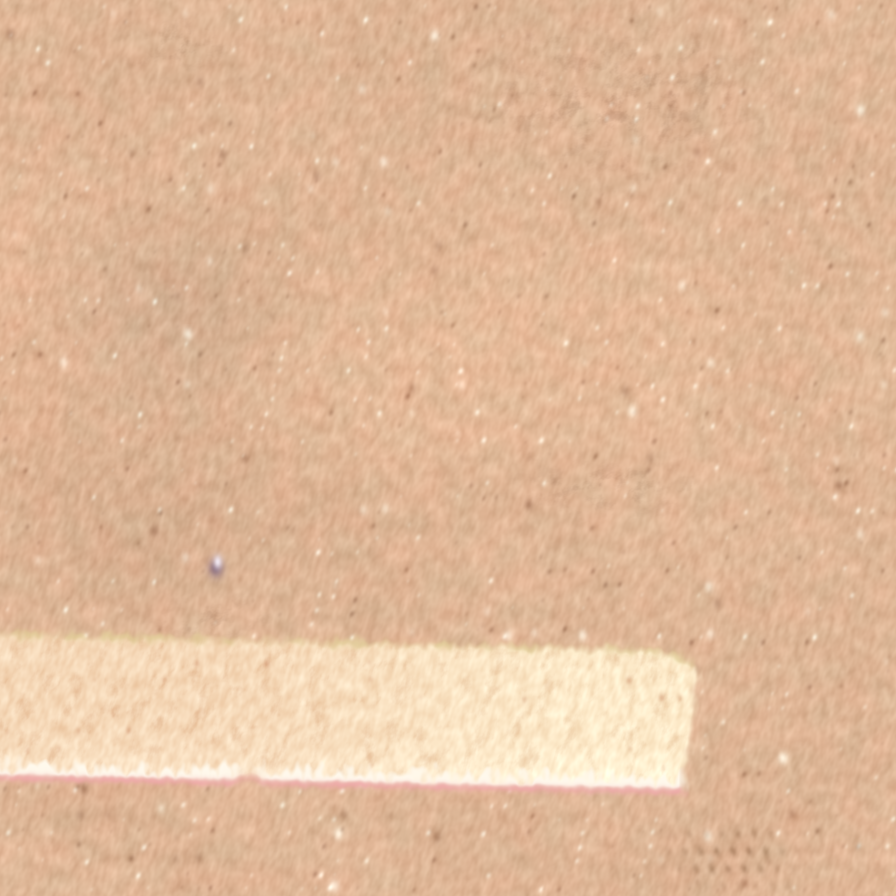
Reproduce this texture procedurally as a WebGL 2 fragment shader.

```glsl
#version 300 es
precision highp float;
// Sandy tan pavement crossed by a sunlit cream stripe with fringed edges.
uniform vec2 u_resolution;
out vec4 fragColor;

vec2 hash2(vec2 p) {
  vec3 q = fract(p.xyx * vec3(0.1031, 0.1030, 0.0973));
  q += dot(q, q.yzx + 33.33);
  return fract((q.xx + q.yz) * q.zy);
}

float cornerSlope(vec2 cell, vec2 offset) {
  float angle = 6.2832 * hash2(cell).x;
  return dot(vec2(cos(angle), sin(angle)), offset);
}

float gradientNoise(vec2 p) {
  vec2 i = floor(p), f = p - i;
  vec2 w = f * f * f * (f * (f * 6.0 - 15.0) + 10.0);
  vec2 e = vec2(1.0, 0.0);
  float low = mix(cornerSlope(i, f), cornerSlope(i + e, f - e), w.x);
  float high = mix(cornerSlope(i + e.yx, f - e.yx), cornerSlope(i + 1.0, f - 1.0), w.x);
  return mix(low, high, w.y);
}

float fbm(vec2 p) {
  float sum = 0.0, gain = 0.6;
  for (int i = 0; i < 4; i++) {
    sum += gain * gradientNoise(p);
    p = p * 2.03 + 17.3;
    gain *= 0.55;
  }
  return sum;
}

// Soft round blob, 1 at its centre
float blob(vec2 p, vec2 centre, vec2 size) {
  vec2 d = (p - centre) / size;
  return exp(-dot(d, d));
}

// Sparse soft grains, at most one per grid cell, strength skewed to faint
float specks(vec2 p, float cells, float density, float seed) {
  vec2 q = p * cells, id = floor(q);
  vec2 pick = hash2(id + seed), place = 0.4 + 0.2 * hash2(id + seed + 71.0);
  float grain = blob(fract(q), place, vec2(0.17, 0.22) * (0.7 + 0.4 * pick.y));
  return grain * step(pick.x, density) * (0.25 + 0.75 * pick.y * pick.y);
}

void main() {
  vec2 p = gl_FragCoord.xy / u_resolution;
  float soft = 1.0 / u_resolution.y + 0.003;

  // Ground: broad patches, then slightly slanted vertical grain
  vec2 slanted = vec2(p.x - 0.25 * p.y, p.y);
  float patches = fbm(p * 6.0 + 3.0);
  float grain = gradientNoise(slanted * vec2(125.0, 62.0))
              + 0.5 * gradientNoise(slanted * vec2(220.0, 130.0) + 40.0)
              + 0.6 * gradientNoise(p * 52.0 + 9.0);
  vec3 color = vec3(0.863, 0.705, 0.580);
  color += vec3(0.030, 0.034, 0.034) * patches;
  color += vec3(0.056, 0.066, 0.070) * grain;
  color += vec3(0.030, -0.006, -0.004) * gradientNoise(p * 30.0 + 60.0);
  color += vec3(0.022, 0.013, 0.008) * blob(p, vec2(0.58, 0.6), vec2(0.33, 0.16));
  color += vec3(0.018, 0.002, 0.000) * blob(p, vec2(0.02, 0.64), vec2(0.09, 0.2));
  color -= vec3(0.042, 0.026, 0.018) * blob(p, vec2(0.19, 0.65), vec2(0.12, 0.1));
  color -= vec3(0.030, 0.028, 0.025) * blob(p, vec2(0.16, 0.42), vec2(0.18, 0.1));

  // Dusky stains broken up by noise, with faint ones everywhere
  float stain = 0.55 * blob(p, vec2(0.69, 0.89), vec2(0.14, 0.07))
              + 0.55 * blob(p, vec2(0.68, 0.455), vec2(0.08, 0.025))
              + 0.45 * blob(p, vec2(0.2, 0.95), vec2(0.05, 0.025))
              + 0.4 * blob(p, vec2(0.24, 0.31), vec2(0.05, 0.02));
  float mottling = smoothstep(-0.1, 0.45, fbm(slanted * vec2(42.0, 50.0)));
  color -= vec3(0.14, 0.14, 0.13) * (stain + 0.1) * mottling;
  color += 0.012;

  // Scattered dark and pale grains
  color -= vec3(0.14, 0.15, 0.14) * (specks(p, 38.0, 0.06, 5.0) + specks(slanted, 62.0, 0.08, 19.0));
  color += vec3(0.11, 0.20, 0.24) * (specks(p, 36.0, 0.05, 31.0) + specks(slanted, 64.0, 0.10, 47.0));

  // Rows of small pits near the lower right
  vec2 pits = vec2(p.x + 0.18 * p.y, p.y) * vec2(55.0, 50.0);
  pits.x += 0.5 * mod(floor(pits.y), 2.0);
  color -= 0.17 * blob(fract(pits), vec2(0.5), vec2(0.22, 0.28))
         * blob(p, vec2(0.815, 0.043), vec2(0.065, 0.032));

  // Stripe bounds with ragged edges and a notch in the lower one
  float ragged = 0.006 * gradientNoise(p * vec2(110.0, 60.0)) + 0.004 * gradientNoise(p * 45.0 + 5.0);
  float notch = blob(vec2(p.x, 0.0), vec2(0.278, 0.0), vec2(0.013, 1.0));
  float above = p.y - (0.134 - 0.0205 * p.x + 0.006 * notch) + 0.4 * ragged;
  float below = 0.292 - 0.025 * p.x - 0.012 * smoothstep(0.72, 0.785, p.x) - p.y + ragged;
  float inside = 0.764 + 0.11 * (p.y - 0.12) - p.x + 1.2 * ragged;
  float stripe = smoothstep(-soft, soft, above) * smoothstep(-1.3 * soft, 1.3 * soft, below)
               * smoothstep(-1.5 * soft, 1.5 * soft, inside);

  // Cream paint, brighter towards its right end and lower edge
  vec3 paint = mix(vec3(0.963, 0.848, 0.720), vec3(0.995, 0.923, 0.795), smoothstep(0.2, 0.72, p.x));
  paint += vec3(0.04, 0.075, 0.095) * grain;
  paint -= vec3(0.04, 0.07, 0.08) * smoothstep(0.0, 0.5, fbm(slanted * vec2(50.0, 36.0) + 8.0));
  paint -= vec3(0.10, 0.18, 0.19) * specks(p, 52.0, 0.09, 63.0);
  paint += vec3(0.02, 0.04, 0.05) * smoothstep(0.06, 0.0, above);
  float whiteRim = smoothstep(0.019, 0.004, above + 2.5 * ragged) * (1.0 - 0.9 * notch);
  paint = mix(paint, vec3(1.0, 0.975, 0.925), whiteRim);
  color = mix(color, paint, stripe);

  // Patchy colour fringes: pink under the stripe, faint green over it
  float span = smoothstep(-soft, soft, inside);
  float patchy = smoothstep(-0.35, 0.35, gradientNoise(vec2(p.x * 48.0, 2.5)));
  float pink = blob(vec2(above, 0.0), vec2(-0.002, 0.0), vec2(0.0045, 1.0)) * span;
  float green = blob(vec2(below, 0.0), vec2(0.0, 0.0), vec2(0.005, 1.0)) * span;
  color = mix(color, vec3(0.94, 0.66, 0.67), (0.6 + 0.2 * patchy) * pink * (1.0 - 0.4 * notch));
  color = mix(color, vec3(0.87, 0.80, 0.57), (0.15 + 0.45 * patchy) * green);

  // Violet pebble with a pale glint
  color = mix(color, vec3(0.43, 0.32, 0.43), 0.8 * blob(p, vec2(0.241, 0.366), vec2(0.008, 0.010)));
  color = mix(color, vec3(0.97, 0.94, 0.98), 0.9 * blob(p, vec2(0.243, 0.373), vec2(0.005, 0.008)));

  fragColor = vec4(clamp(color, 0.0, 1.0), 1.0);
}
```
